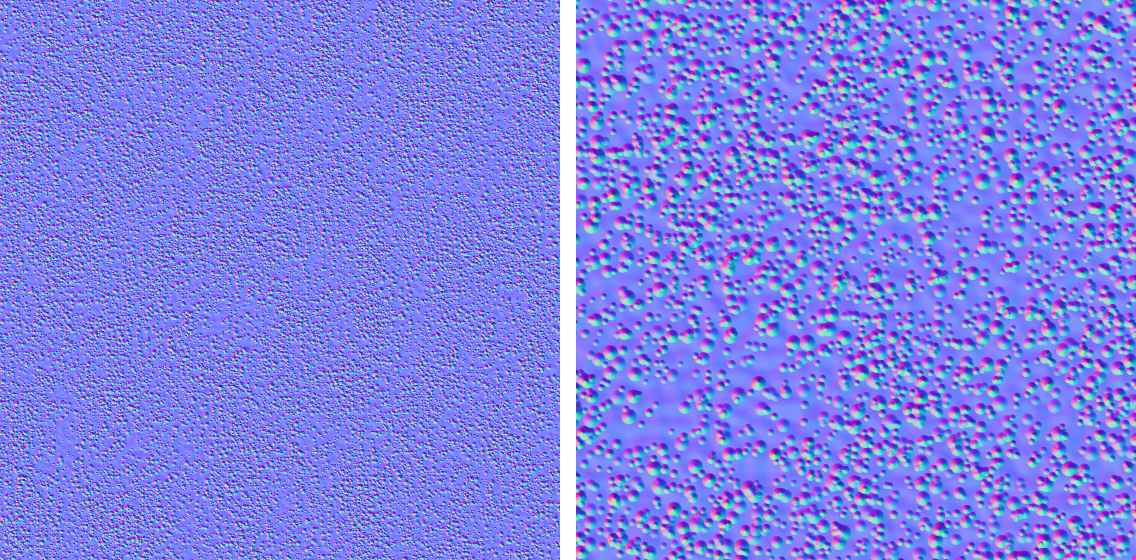
Left: the whole. Right: its middle third, enlarged.
Reproduce this texture map procedurally as a Shadertoy shader.

```glsl
#define COARSE_CELLS 112.0   // large pits across the canvas
#define FINE_CELLS 185.0     // small pits across the canvas
#define COARSE_SHARE 0.55    // chance of a pit per cell
#define FINE_SHARE 0.50
#define PIT_RADIUS vec2(0.38, 0.58)  // smallest and largest, in cells
#define PIT_SLOPE vec2(0.7, 1.9)     // shallowest and steepest wall
#define PATCH_SCALE vec2(13.0, 8.0)  // clusters of dense and sparse pits
#define PATCH_CONTRAST 0.45
#define GRAIN_SCALE 95.0
#define GRAIN_SLOPE 0.13
#define FLAT_TINT vec3(-0.012, 0.0, -0.005)

// Integer hash: three values in 0..1 per cell and layer
vec3 hash3(vec2 cell, float layer) {
    uvec3 v = uvec3(ivec3(cell, layer)) * 1664525u + 1013904223u;
    v.x += v.y * v.z; v.y += v.z * v.x; v.z += v.x * v.y;
    v ^= v >> 16u;
    v.x += v.y * v.z; v.y += v.z * v.x; v.z += v.x * v.y;
    return vec3(v >> 8u) / 16777216.0;
}

vec2 latticeGradient(vec2 cell) {
    float angle = 6.28318 * hash3(cell, 7.0).x;
    return vec2(cos(angle), sin(angle));
}

// Gradient noise: value in x, its derivative in yz
vec3 gradientNoise(vec2 p) {
    vec2 i = floor(p), f = p - i;
    vec2 u = f * f * f * (f * (f * 6.0 - 15.0) + 10.0);
    vec2 du = 30.0 * f * f * (f * (f - 2.0) + 1.0);
    vec2 ga = latticeGradient(i);
    vec2 gb = latticeGradient(i + vec2(1, 0));
    vec2 gc = latticeGradient(i + vec2(0, 1));
    vec2 gd = latticeGradient(i + vec2(1, 1));
    float a = dot(ga, f);
    float b = dot(gb, f - vec2(1, 0));
    float c = dot(gc, f - vec2(0, 1));
    float d = dot(gd, f - vec2(1, 1));
    float value = mix(mix(a, b, u.x), mix(c, d, u.x), u.y);
    vec2 slope = mix(mix(ga, gb, u.x), mix(gc, gd, u.x), u.y)
               + du * (u.yx * (a - b - c + d) + vec2(b, c) - a);
    return vec3(value, slope);
}

// Summed slope of round pits scattered on a jittered grid
vec2 pitSlope(vec2 uv, float cells, float share, float layer) {
    vec2 p = uv * cells, base = floor(p), slope = vec2(0);
    for (int y = -1; y <= 1; y++)
    for (int x = -1; x <= 1; x++) {
        vec2 cell = base + vec2(x, y);
        vec3 place = hash3(cell, layer);
        vec3 shape = hash3(cell, layer + 1.0);
        float crowd = gradientNoise((cell + 0.5) / cells * PATCH_SCALE).x;
        if (place.z > share + PATCH_CONTRAST * crowd) continue;
        float radius = mix(PIT_RADIUS.x, PIT_RADIUS.y, shape.x);
        vec2 q = (p - cell - mix(vec2(0.1), vec2(0.9), place.xy)) / radius;
        float wall = 2.6 * max(1.0 - dot(q, q), 0.0);
        slope += mix(PIT_SLOPE.x, PIT_SLOPE.y, shape.y) * wall * q;
    }
    return slope;
}

void mainImage(out vec4 fragColor, in vec2 fragCoord) {
    vec2 uv = fragCoord / iResolution.y;

    // Pits of two sizes over a faintly rough surface
    vec2 slope = pitSlope(uv, COARSE_CELLS, COARSE_SHARE, 1.0)
               + pitSlope(uv, FINE_CELLS, FINE_SHARE, 3.0);
    slope += GRAIN_SLOPE * gradientNoise(uv * GRAIN_SCALE).yz;

    // Encode the surface normal as colour
    vec3 normal = normalize(vec3(-slope, 1.0));
    fragColor = vec4(0.5 + 0.5 * normal + FLAT_TINT, 1.0);
}
```
